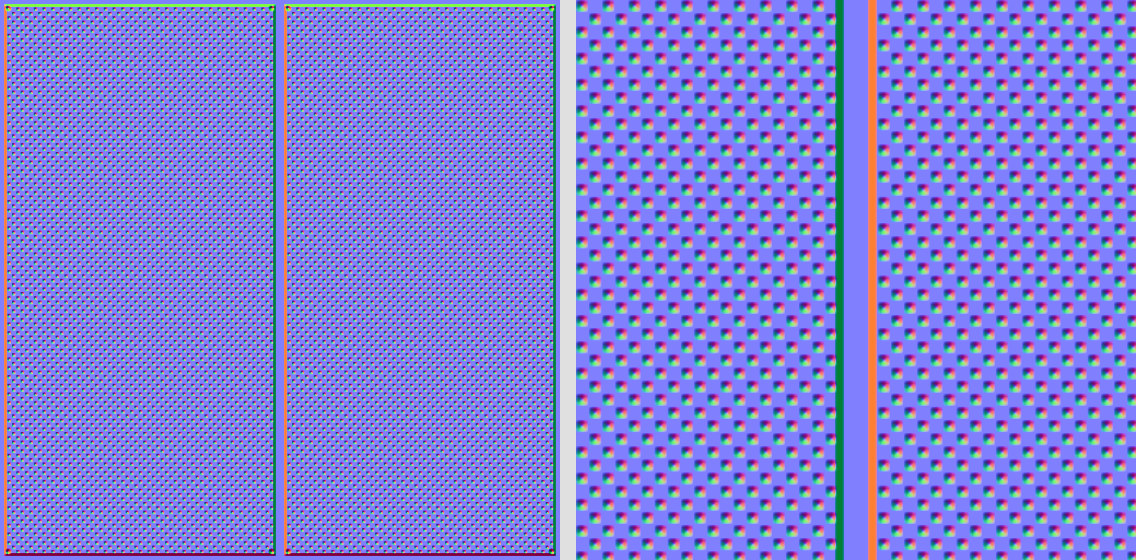
Left: the whole. Right: its middle third, enlarged.
Give the GLSL for this texture map, as a WebGL 1 fragment shader.

```glsl
precision highp float;

uniform vec2 u_resolution;

const float STEPS = 512.0;                    // relief steps across the canvas
const vec2 PANEL_SIZE = vec2(256.0, 512.0);   // two panels side by side
const float MARGIN = 5.0;                     // raised frame around each panel
const float STUD_PERIOD = 8.0;                // spacing of studs within a row
const float RIVET_INSET = 7.5;                // rivet centre from panel edges
const float RIVET_RADIUS = 1.7;
const float RELIEF = 1.25;                    // steepness of the normals

// Small pyramid, one step in radius.
float stud(vec2 offset) {
  vec2 tent = max(1.0 - abs(offset), 0.0);
  return tent.x * tent.y;
}

// Two interleaved square lattices give the staggered rows.
float studs(vec2 p) {
  vec2 q = p - 0.5;
  float halfPeriod = 0.5 * STUD_PERIOD;
  vec2 even = mod(q + halfPeriod, STUD_PERIOD) - halfPeriod;
  vec2 odd = mod(q, STUD_PERIOD) - halfPeriod;
  return max(stud(even), stud(odd));
}

// Raised frame, recessed field with studs, and a rivet in each corner.
float height(vec2 p) {
  vec2 local = mod(p, PANEL_SIZE);
  vec2 inset = min(local, PANEL_SIZE - local);
  float frame = clamp(MARGIN - min(inset.x, inset.y) + 0.5, 0.0, 1.0);
  float toRivet = length(inset - RIVET_INSET);
  float rivet = clamp(RIVET_RADIUS - toRivet + 0.5, 0.0, 1.0);
  return max(max(frame, rivet), studs(p));
}

// Weighted 3x3 slope: positive where the surface falls right or down.
vec2 slope(vec2 p) {
  vec2 sum = vec2(0.0);
  for (int j = -1; j <= 1; j++) {
    for (int i = -1; i <= 1; i++) {
      vec2 o = vec2(float(i), float(j));
      vec2 weight = -o * (2.0 - abs(o.yx));
      sum += weight * height(p + o);
    }
  }
  return sum;
}

void main() {
  vec2 uv = gl_FragCoord.xy / u_resolution;
  vec2 p = vec2(uv.x, 1.0 - uv.y) * STEPS;

  vec3 normal = normalize(vec3(RELIEF * slope(p), 1.0));
  gl_FragColor = vec4(normal.xy * 0.5 + 0.5, normal.z, 1.0);
}
```
